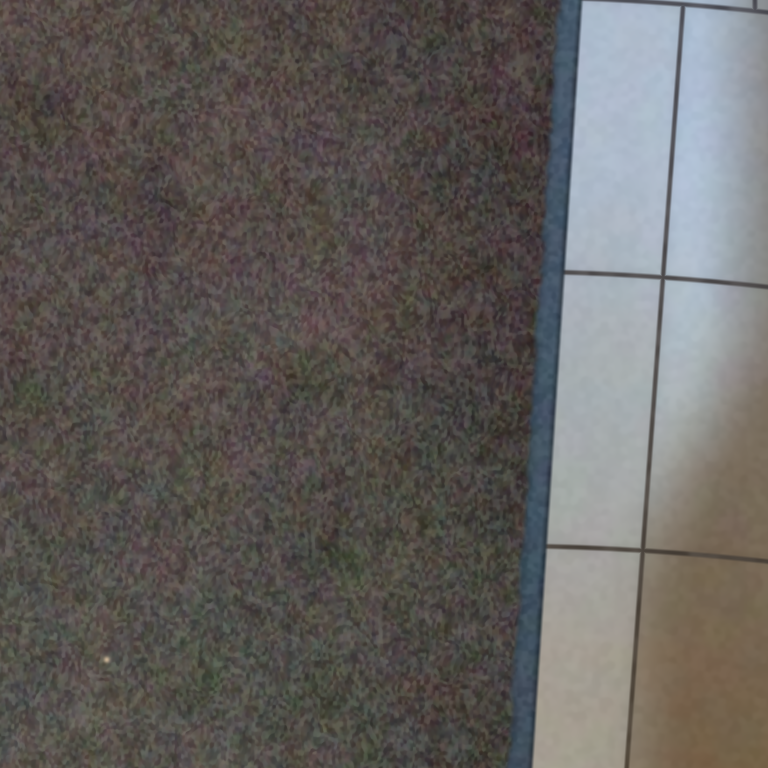
A Shadertoy shader for this texture:

```glsl
// Dark mottled carpet beside a blue-grey edging strip and pale floor tiles in warm shade.

vec3 hash3(vec2 p) {
    vec3 q = fract(vec3(p.xyx) * vec3(0.1031, 0.1030, 0.0973));
    q += dot(q, q.yxz + 33.33);
    return fract((q.xxy + q.yzz) * q.zyx);
}

// Cellular noise: blends a random colour from each nearby jittered cell, centred on zero
vec3 cellColor(vec2 p, float sharpness) {
    vec2 cell = floor(p);
    vec3 sum = vec3(0.0);
    float total = 0.0;
    for (int j = -1; j <= 1; j++) {
        for (int i = -1; i <= 1; i++) {
            vec2 id = cell + vec2(i, j);
            vec2 toSeed = id + 0.15 + 0.7 * hash3(id + 71.0).xy - p;
            float weight = exp(-sharpness * dot(toSeed, toSeed));
            sum += weight * hash3(id + 19.0);
            total += weight;
        }
    }
    return sum / total - 0.5;
}

// Soft round patch, one at its centre
float blob(vec2 p, vec2 center, vec2 radius) {
    vec2 d = (p - center) / radius;
    return exp(-dot(d, d));
}

vec3 carpet(vec2 p) {
    vec3 base = mix(vec3(0.325, 0.312, 0.288), vec3(0.325, 0.290, 0.277), smoothstep(0.1, 0.8, p.y));
    base += vec3(0.010, 0.008, 0.007) * sin(p.x * 9.0 + 2.0 * sin(p.y * 7.0));
    base *= 1.0 - 0.18 * smoothstep(0.42, 0.70, p.x + 0.05 * (1.0 - p.y));

    // Worn dark patches
    float stain = blob(p, vec2(0.40, 0.49), vec2(0.045, 0.03))
                + 0.7 * blob(p, vec2(0.43, 0.31), vec2(0.05, 0.06))
                + 0.6 * blob(p, vec2(0.06, 0.86), vec2(0.05, 0.05))
                + 0.5 * blob(p, vec2(0.21, 0.73), vec2(0.02, 0.06));
    base *= 1.0 - 0.20 * stain;

    // Broad colour mottling, then clumps, then bent fibres
    vec3 broad = cellColor(p * 13.0, 3.5);
    vec3 clump = cellColor(p * vec2(48.0, 42.0), 3.5);
    vec3 tuft = cellColor(p * vec2(105.0, 90.0) + clump.yx, 3.5);
    vec3 fibre = cellColor(p * vec2(235.0, 185.0) + 1.5 * clump.xy, 4.0);
    base += 0.022 * broad + 0.032 * clump + 0.035 * tuft + 0.02 * fibre;
    base += 0.02 * broad.x + 0.025 * clump.z + 0.045 * tuft.x + 0.13 * fibre.y;

    // Stray pale crumb
    return mix(base, vec3(0.78, 0.69, 0.58), blob(p, vec2(0.139, 0.141), vec2(0.004)));
}

vec3 tiles(vec2 p, float px) {
    float joint = p.x - (0.816 + 0.074 * p.y);
    float side = smoothstep(-0.002, 0.002, joint);

    // Cool daylight above, cream below
    vec3 col = mix(vec3(0.64, 0.615, 0.565), vec3(0.65, 0.67, 0.68), smoothstep(0.05, 0.48, p.y));
    col = mix(col, vec3(0.68, 0.735, 0.80), smoothstep(0.42, 0.85, p.y));
    col += side * vec3(-0.01, 0.005, 0.02) * smoothstep(0.3, 0.6, p.y);
    col += 0.04 * blob(p, vec2(0.90, 0.60), vec2(0.05, 0.25));

    // Brown shade spreading from the lower right
    float shadeEdge = mix(0.83, 0.985, smoothstep(0.18, 0.62, p.y));
    float shade = smoothstep(-0.09, 0.07, p.x - shadeEdge) * mix(0.2, 1.0, side);
    col = mix(col, mix(vec3(0.45, 0.375, 0.28), vec3(0.50, 0.48, 0.47), p.y), shade);
    col += 0.03 * cellColor(p * 110.0, 4.0).x + 0.02 * cellColor(p * 30.0, 3.5);

    // Slightly bowed rows, with the narrow top row offset
    float s = p.x - 0.86;
    float row = (p.y + 0.07 * s + 0.15 * s * s - 0.2815) / 0.3575;
    float rowDist = abs(row - floor(row + 0.5)) * 0.3575;
    float columnDist = abs(row > 1.995 ? p.x - 0.983 : joint);
    float groutDist = min(rowDist, columnDist);
    float grout = 1.0 - smoothstep(0.0008, 0.0040 + px, groutDist);
    vec3 groutColor = mix(vec3(0.28, 0.24, 0.19), vec3(0.29, 0.29, 0.32), p.y);
    groutColor += 0.10 * cellColor(p * 60.0, 4.0).y;
    col *= 1.0 - 0.08 * exp(-groutDist * 200.0);
    return mix(col, groutColor, 0.92 * grout);
}

vec3 edging(vec2 p, float across) {
    vec3 col = mix(vec3(0.245, 0.305, 0.355), vec3(0.275, 0.34, 0.415), p.y);
    col *= 0.88 + 0.14 * smoothstep(0.0, 0.4, across);
    col *= 1.0 - 0.35 * smoothstep(0.72, 1.0, across);
    return col + 0.07 * cellColor(p * 150.0, 4.0).x + 0.025 * cellColor(p * 40.0, 4.0);
}

void mainImage(out vec4 fragColor, in vec2 fragCoord) {
    vec2 p = fragCoord / iResolution.xy;
    float px = 0.7 / iResolution.y;

    // Both borders lean right towards the top; the carpet side is frayed
    float fray = 0.005 * cellColor(p * 70.0, 4.0).x + 0.001 * sin(p.y * 40.0);
    float carpetEdge = 0.661 + 0.066 * p.y + fray;
    float tileEdge = 0.693 + 0.065 * p.y;

    vec3 col = carpet(p);
    vec3 strip = edging(p, (p.x - carpetEdge) / (tileEdge - carpetEdge));
    col = mix(col, strip, smoothstep(-0.004 - px, 0.004 + px, p.x - carpetEdge));
    col = mix(col, tiles(p, px), smoothstep(-0.002 - px, 0.002 + px, p.x - tileEdge));
    fragColor = vec4(clamp(col, 0.0, 1.0), 1.0);
}
```
